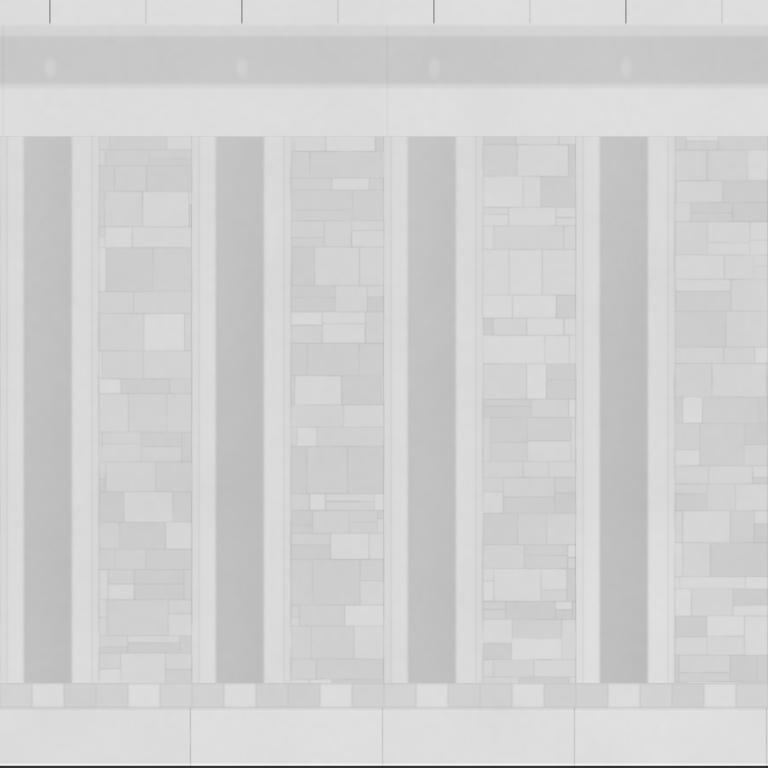
Give the GLSL for this pattern, as a Shadertoy shader.

```glsl
const float PANELS = 4.0;
const float PANEL_BASE = 0.1107;
const float PANEL_TOP = 0.822;
const float JOINT_TONE = 0.745;

float hash(vec2 p) {
    vec3 q = fract(p.xyx * 0.1031);
    q += dot(q, q.yzx + 33.33);
    return fract((q.x + q.y) * q.z);
}

float noise(vec2 p) {
    vec2 i = floor(p), f = fract(p);
    f = f * f * (3.0 - 2.0 * f);
    return mix(mix(hash(i), hash(i + vec2(1, 0)), f.x),
               mix(hash(i + vec2(0, 1)), hash(i + vec2(1, 1)), f.x), f.y);
}

float band(float x, float lo, float hi, float soft) {
    return smoothstep(lo - soft, lo + soft, x) - smoothstep(hi - soft, hi + soft, x);
}

float seam(float x, float period, float offset, float width, float soft) {
    float d = abs(fract((x - offset) / period + 0.5) - 0.5) * period;
    return 1.0 - smoothstep(width - soft, width + soft, d);
}

float roundedBox(vec2 p, vec2 halfSize, float radius) {
    vec2 q = abs(p) - halfSize + radius;
    return length(max(q, 0.0)) + min(max(q.x, q.y), 0.0) - radius;
}

// Irregular one-dimensional cells: index, lower edge, upper edge
float edgeAt(float i, float seed) {
    return i + 0.72 * (hash(vec2(i + 40.0, seed)) - 0.5);
}

vec3 span(float t, float seed) {
    float i = floor(t);
    i += step(edgeAt(i + 1.0, seed), t) - step(t, edgeAt(i, seed));
    return vec3(i, edgeAt(i, seed), edgeAt(i + 1.0, seed));
}

// Uneven courses of stones, some split into two thinner ones
float stoneWall(vec2 p, float width, float seed, float soft) {
    vec2 cell = vec2(0.056, 0.037);
    vec3 course = span(p.y / cell.y, seed);
    float shift = hash(vec2(course.x, seed + 7.0));
    vec3 stone = span(p.x / cell.x + shift, seed * 3.7 + course.x * 5.3);
    vec2 lo = vec2(max((stone.y - shift) * cell.x, 0.0), course.y * cell.y);
    vec2 hi = vec2(min((stone.z - shift) * cell.x, width), course.z * cell.y);
    vec2 id = vec2(stone.x + 11.0 * seed, course.x);

    float pick = hash(id + 3.1);
    if (pick > 0.72) {
        float middle = mix(lo.y, hi.y, 0.35 + (pick - 0.72));
        if (p.y > middle) { lo.y = middle; id += 61.0; }
        else hi.y = middle;
    }

    float d = roundedBox(p - 0.5 * (lo + hi), 0.5 * (hi - lo), 0.003);
    float tone = mix(0.797, 0.852, pow(hash(id), 1.3));
    float strength = mix(0.2, 0.75, noise(p * 38.0 + seed * 9.0));
    return mix(tone, JOINT_TONE, strength * smoothstep(-0.0016 - soft, soft, d));
}

// One bay: pale frame, recessed channel, pale frame, stone infill
float bay(vec2 uv, float soft) {
    float index = floor(uv.x * PANELS);
    float x = fract(uv.x * PANELS) / PANELS;
    float seed = index + 2.0;
    float wallStart = 0.1285;
    float wallEnd = 1.0 / PANELS;

    float glow = hash(vec2(seed, 5.0)) * (1.0 - smoothstep(0.15, 0.5, uv.y));
    float tone = 0.843 + 0.022 * glow;
    tone += 0.012 * band(x, 0.012, 0.029, 0.003);
    tone += 0.010 * band(x, 0.096, 0.117, 0.003);
    tone -= 0.022 * (band(x, 0.008, 0.010, soft) + band(x, 0.119, 0.121, soft));

    float channel = mix(0.742, 0.765, hash(vec2(seed, 13.0)));
    channel += 0.018 * smoothstep(0.45, PANEL_TOP, uv.y) - 0.012 * smoothstep(0.04, 0.09, x);
    tone = mix(tone, channel, band(x, 0.031, 0.0935, 0.0018 + soft));

    float wall = stoneWall(vec2(x - wallStart, uv.y - PANEL_BASE), wallEnd - wallStart, seed, soft);
    tone = mix(tone, wall, step(wallStart, x));
    float border = band(x, wallStart - 0.0015, wallStart + 0.001, soft);
    border += seam(x, wallEnd, 0.0, 0.001, soft);
    return tone - 0.055 * border * noise(vec2(seed, uv.y * 30.0));
}

// Row of small blocks, every third one pale
float plinth(vec2 uv, float soft) {
    float count = 24.0;
    float i = floor(uv.x * count);
    float pale = 1.0 - step(0.5, abs(mod(i, 3.0) - 1.0));
    vec2 p = vec2((fract(uv.x * count) - 0.5) / count, uv.y - 0.0944);
    float d = roundedBox(p, vec2(0.5 / count, 0.0155), 0.003);
    float tone = mix(0.805 + 0.022 * hash(vec2(i, 3.0)), 0.86, pale);
    return mix(tone, 0.77, 0.7 * smoothstep(-0.002 - soft, soft, d));
}

// Cornice blocks, shaded beam and pale lintel
float entablature(vec2 uv, float soft) {
    float tone = 0.87 - 0.012 * hash(vec2(floor(uv.x * 2.0), 4.0));
    tone = mix(tone, 0.83, band(uv.y, 0.885, 0.967, 0.003));
    float beam = 0.77 + 0.015 * noise(vec2(uv.x * 5.0, 2.0));
    float mark = abs(fract((uv.x - 0.065) * PANELS + 0.5) - 0.5) / PANELS;
    beam += 0.03 * (1.0 - smoothstep(0.003, 0.011, length(vec2(mark, 0.6 * (uv.y - 0.912)))));
    tone = mix(tone, beam, band(uv.y, 0.891, 0.953, 0.002 + soft));
    tone -= 0.035 * seam(uv.x, 0.5, 0.004, 0.0007, soft) * step(uv.y, 0.967);
    float cornice = smoothstep(0.967, 0.972, uv.y);
    tone -= 0.09 * cornice * seam(uv.x, 0.125, 0.065, 0.0008, soft);
    tone -= 0.25 * cornice * seam(uv.x, 0.25, 0.065, 0.0008, soft);
    return tone - 0.05 * seam(uv.y, 2.0, PANEL_TOP, 0.001, soft);
}

// Broad foot slabs above a dark ground line
float foot(vec2 uv, float soft) {
    float tone = 0.858 + 0.015 * hash(vec2(floor(uv.x * PANELS + 0.012), 8.0));
    tone -= 0.13 * seam(uv.x, 0.25, 0.248, 0.0009, soft) * (0.5 + 0.5 * noise(uv * 50.0));
    tone -= 0.035 * band(uv.y, 0.0755, 0.0785, soft);
    tone += 0.08 * band(uv.y, 0.0035, 0.0058, soft);
    return mix(0.2, tone, smoothstep(0.0028 - soft, 0.0028 + soft, uv.y));
}

void mainImage(out vec4 fragColor, in vec2 fragCoord) {
    vec2 uv = fragCoord / iResolution.xy;
    float soft = max(0.0009, 0.7 / iResolution.y);

    float tone = foot(uv, soft);
    tone = mix(tone, plinth(uv, soft), smoothstep(0.0781 - soft, 0.0781 + soft, uv.y));
    tone = mix(tone, bay(uv, soft), smoothstep(PANEL_BASE - soft, PANEL_BASE + soft, uv.y));
    tone = mix(tone, entablature(uv, soft), smoothstep(PANEL_TOP - soft, PANEL_TOP + soft, uv.y));

    // Faint weathering
    tone += 0.012 * (noise(uv * 14.0) - 0.5) + 0.008 * (noise(uv * 110.0) - 0.5);
    fragColor = vec4(vec3(tone), 1.0);
}
```
